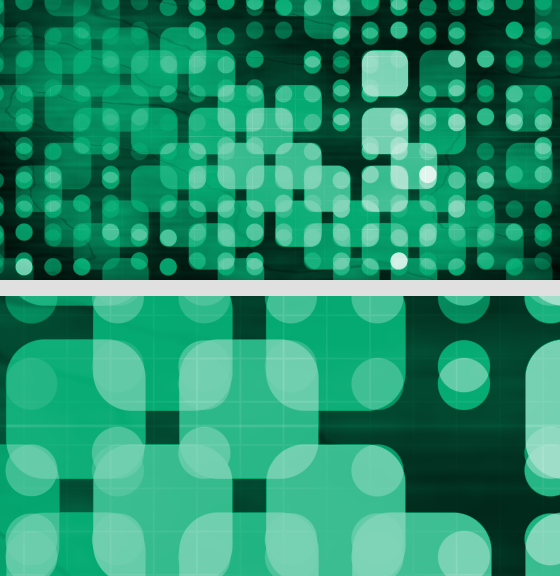
Top: the whole. Bottom: its middle third, enlarged.
A Shadertoy shader for this background:

```glsl
// Green backdrop of translucent rounded squares and dots on offset lattices.
// Every layer lightens one tone value; hashes and soft glows choose which cells
// show, then noise, cracks and a fine grid wear the tone before it is coloured.

float hash(vec2 p) {
    return fract(sin(dot(p, vec2(127.1, 311.7))) * 43758.5453);
}

float noise(vec2 p) {
    vec2 i = floor(p), f = fract(p);
    f = f * f * (3.0 - 2.0 * f);
    return mix(mix(hash(i), hash(i + vec2(1, 0)), f.x),
               mix(hash(i + vec2(0, 1)), hash(i + vec2(1, 1)), f.x), f.y);
}

float fbm(vec2 p) {
    float sum = 0.0, amp = 0.5;
    for (int i = 0; i < 5; i++) {
        sum += amp * noise(p);
        p = p * 2.03 + 7.3;
        amp *= 0.5;
    }
    return sum;
}

// Soft spot of light with its own falloff along each axis
float spot(vec2 p, vec2 centre, vec2 falloff) {
    vec2 d = p - centre;
    return exp(-dot(d * d, falloff));
}

float centreGlow(vec2 p) { return spot(p, vec2(1.15, 0.42), vec2(2.0, 3.5)); }
float paleGlow(vec2 p) { return spot(p, vec2(1.46, 0.62), vec2(9.0, 5.0)); }
float leftHaze(vec2 p) { return spot(p, vec2(0.30, 0.74), vec2(6.0, 7.0)); }

// Rounded box; a circle when radius equals halfSize
float roundedMask(vec2 q, float halfSize, float radius) {
    float d = length(max(abs(q) - halfSize + radius, 0.0)) - radius;
    float aa = 0.8 / iResolution.y;
    return 1.0 - smoothstep(-aa, aa, d);
}

float addSquares(float tone, vec2 p, vec2 origin, float seed) {
    vec2 cell = floor((p - origin) / 0.206 + 0.5);
    vec2 centre = origin + cell * 0.206;
    float glow = centreGlow(centre), haze = leftHaze(centre);
    float pick = hash(cell + seed), vary = hash(cell + seed + 31.7);
    float shown = step(pick, 0.2 + 0.75 * glow + 0.65 * haze);
    float pale = step(0.42, vary) * step(0.45, paleGlow(centre));
    float alpha = mix(0.2 + 0.56 * glow + 0.18 * vary, 0.62 + 0.25 * vary, pale);
    float mask = roundedMask(p - centre, 0.083, 0.046);
    return mix(tone, mix(0.83, 0.94, pale), min(alpha, 0.9) * mask * shown);
}

float addDots(float tone, vec2 p, vec2 origin, float seed) {
    vec2 cell = floor((p - origin) / 0.103 + 0.5);
    vec2 centre = origin + cell * 0.103;
    float pick = hash(cell + seed), vary = hash(cell + seed + 17.3);
    float haze = leftHaze(centre);
    float shown = step(pick, 0.64 - 0.25 * haze);
    float bright = step(0.972, vary);
    float alpha = (0.3 + 0.6 * vary) * (1.0 - 0.6 * haze);
    alpha = mix(alpha, 0.92, bright);
    float mask = roundedMask(p - centre, 0.031, 0.031);
    float target = 0.81 + 0.09 * paleGlow(centre);
    return mix(tone, max(tone, mix(target, 0.97, bright)), alpha * mask * shown);
}

void mainImage(out vec4 fragColor, in vec2 fragCoord) {
    vec2 p = fragCoord / iResolution.y;
    float aspect = iResolution.x / iResolution.y;

    // Stained base
    float stain = fbm(p * vec2(3.0, 5.0) + 4.0);
    float tone = 0.03 + 0.24 * stain + 0.2 * leftHaze(p) + 0.05 * centreGlow(p);

    // Two square lattices half a step apart, then two dot lattices
    tone = addSquares(tone, p, vec2(0.0365, -0.005), 3.0);
    tone = addSquares(tone, p, vec2(0.139, 0.120), 11.0);
    tone = addDots(tone, p, vec2(-0.017, 0.047), 23.0);
    tone = addDots(tone, p, vec2(-0.017, 0.068), 41.0);

    // Wear: blotches, slanted cracks and streaks, strongest in the dark
    float wear = 1.0 - smoothstep(0.45, 0.72, tone);
    tone *= 1.0 + wear * (0.7 * stain - 0.33);
    float ridge = abs(noise(vec2(p.x * 2.5, p.y * 7.0 + p.x * 1.5) + stain) - 0.5);
    tone *= 1.0 - 0.22 * wear * (1.0 - smoothstep(0.0, 0.025, ridge));
    tone += 0.06 * wear * (noise(p * vec2(5.0, 80.0)) - 0.5);

    // Faint fine grid and one long light scratch
    vec2 grid = abs(fract(p / 0.0515) - 0.5) * 0.0515;
    float line = 1.0 - smoothstep(0.0, 0.002, min(grid.x, grid.y));
    tone += 0.03 * line * noise(p * 9.0);
    float scratch = 1.0 - smoothstep(0.0, 0.003, abs(p.y - 0.512));
    tone += 0.07 * scratch * noise(p * vec2(6.0, 1.0));

    // Darkened corners
    vec2 edge = (p - vec2(0.5 * aspect, 0.5)) / vec2(0.5 * aspect, 0.5);
    tone *= 1.0 - 0.14 * smoothstep(0.7, 2.0, dot(edge, edge));

    // Black to green, then green to white
    vec3 green = vec3(0.02, 0.67, 0.45);
    vec3 color = green * clamp(tone / 0.67, 0.0, 1.0);
    color = mix(color, vec3(1.0), clamp((tone - 0.67) / 0.33, 0.0, 1.0));
    fragColor = vec4(color, 1.0);
}
```
